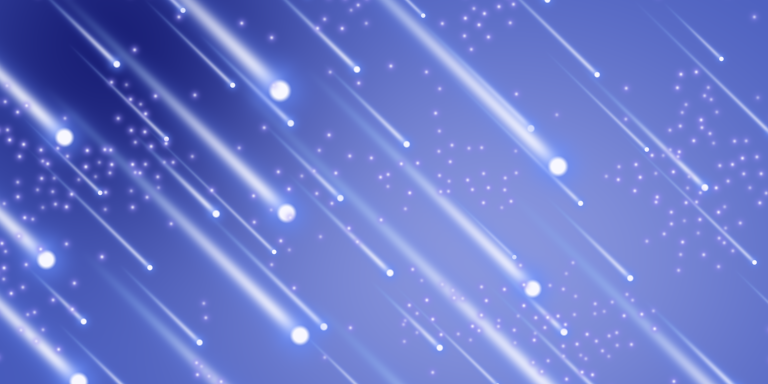
Give the GLSL for this background, as a WebGL 2 fragment shader.

```glsl
#version 300 es
precision highp float;
// Meteor shower with clustered violet sparkles over a glowing blue sky.

#define BIG_COUNT 13
#define SMALL_COUNT 42
#define BIG_RADIUS 0.029
#define SMALL_RADIUS 0.0095
#define SPARK_CELL 0.04
#define SPARK_CORE 0.0042
#define SPARK_HALO 0.0115
#define CLUSTER_SCALE 5.5
#define FALL_DIR vec2(0.717, -0.697)

uniform vec2 u_resolution;
out vec4 fragColor;

const vec3 NIGHT = vec3(0.09, 0.11, 0.45);
const vec3 SKY = vec3(0.26, 0.34, 0.73);
const vec3 GLOW = vec3(0.54, 0.59, 0.87);
const vec3 HALO = vec3(0.40, 0.55, 0.99);
const vec3 CYAN = vec3(0.57, 0.76, 0.96);
const vec3 WHITE = vec3(0.97, 0.97, 1.0);
const vec3 VIOLET = vec3(0.58, 0.53, 0.96);

// Two random values per point, without sine
vec2 hash2(vec2 p) {
    vec3 h = fract(p.xyx * vec3(0.1031, 0.1030, 0.0973));
    h += dot(h, h.yzx + 33.33);
    return fract((h.xx + h.yz) * h.zy);
}

float valueNoise(vec2 p) {
    vec2 cell = floor(p), f = fract(p);
    f = f * f * (3.0 - 2.0 * f);
    float low = mix(hash2(cell).x, hash2(cell + vec2(1, 0)).x, f.x);
    float high = mix(hash2(cell + vec2(0, 1)).x, hash2(cell + vec2(1, 1)).x, f.x);
    return mix(low, high, f.y);
}

float gauss(float x, float width) {
    float k = x / width;
    return exp(-k * k);
}

vec3 skyColor(vec2 p) {
    vec2 toGlow = (p - vec2(1.28, 0.33)) * vec2(1.0, 1.3);
    vec2 toNight = p - vec2(0.28, 0.88);
    vec3 color = mix(SKY, GLOW, exp(-1.4 * dot(toGlow, toGlow)));
    return mix(color, NIGHT, 0.95 * exp(-5.0 * dot(toNight, toNight)));
}

// Round head with a halo, and a tail that narrows, cools and fades
void drawMeteor(inout vec3 color, vec2 p, vec2 head, float radius, float len, float gain) {
    vec2 q = p - head;
    float back = -dot(q, FALL_DIR);
    float across = q.x * FALL_DIR.y - q.y * FALL_DIR.x;
    float t = clamp(back / len, 0.0, 1.0);
    float width = radius * mix(0.75, 0.38, t);
    float fade = gain * (1.0 - t) * smoothstep(-0.2 * radius, radius, back);

    color = mix(color, HALO, 0.5 * fade * gauss(across, 2.3 * width));
    vec3 core = mix(WHITE, CYAN, smoothstep(0.3, 0.85, t));
    color = mix(color, core, fade * gauss(across, width));

    float dist = length(q);
    float pixel = 1.0 / u_resolution.y;
    color = mix(color, HALO, 0.75 * gain * gauss(dist, 1.9 * radius));
    float disc = 1.0 - smoothstep(0.55 * radius, radius + 0.5 * pixel, dist);
    color = mix(color, WHITE, disc);
}

// Dots on a jittered grid, kept where the cluster noise is high
void drawSparkles(inout vec3 color, vec2 p) {
    vec2 home = floor(p / SPARK_CELL);
    for (int j = -1; j <= 1; j++) {
        for (int i = -1; i <= 1; i++) {
            vec2 cell = home + vec2(i, j);
            vec2 pick = hash2(cell + 71.0);
            vec2 center = (cell + 0.1 + 0.8 * hash2(cell + 13.0)) * SPARK_CELL;
            float cluster = valueNoise(center * CLUSTER_SCALE + 4.0);
            float chance = 0.06 + 0.8 * smoothstep(0.42, 0.75, cluster);
            float power = step(pick.x, chance) * mix(0.45, 1.0, pick.y);
            float dist = length(p - center);
            color = mix(color, VIOLET, 0.65 * power * gauss(dist, SPARK_HALO));
            color = mix(color, WHITE, 0.9 * power * gauss(dist, SPARK_CORE));
        }
    }
}

void main() {
    vec2 p = gl_FragCoord.xy / u_resolution.y;
    float aspect = u_resolution.x / u_resolution.y;
    vec3 color = skyColor(p);

    // Small meteors, spread evenly by a low-discrepancy sequence
    for (int i = 0; i < SMALL_COUNT; i++) {
        float n = float(i);
        vec2 rnd = hash2(vec2(n, 5.0));
        vec2 head = fract(n * vec2(0.7549, 0.5698) + 0.37);
        head = head * vec2(aspect + 0.2, 1.2) - 0.1;
        float radius = SMALL_RADIUS * mix(0.65, 1.15, rnd.x);
        drawMeteor(color, p, head, radius, mix(0.2, 0.5, rnd.y), mix(0.6, 0.9, rnd.x));
    }

    // Large meteors, one per diagonal lane, some already below the canvas
    for (int i = 0; i < BIG_COUNT; i++) {
        float n = float(i);
        vec2 rnd = hash2(vec2(n, 29.0));
        float lane = 0.12 + 1.95 * (n + 0.7 * rnd.x) / float(BIG_COUNT);
        float height = mix(-0.4, 0.95, fract(n * 0.618 + 0.3));
        float radius = BIG_RADIUS * mix(0.85, 1.1, rnd.y);
        drawMeteor(color, p, vec2(lane - height, height), radius, mix(0.75, 1.25, rnd.x), 0.95);
    }

    drawSparkles(color, p);
    fragColor = vec4(color, 1.0);
}
```
